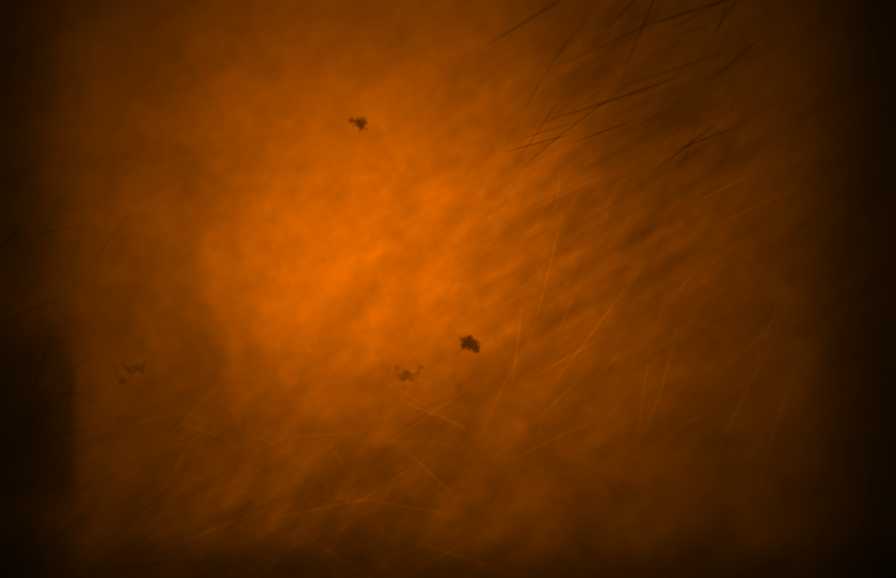
Give the GLSL for this background, as a Shadertoy shader.

```glsl
// A worn, burnt-orange wall: an off-centre glow fading to dark edges.
// An uneven radial falloff is multiplied by layered value noise, stains,
// directional grain and families of randomly placed fine scratches.

float hash(vec2 p) {
    return fract(sin(dot(p, vec2(127.1, 311.7))) * 43758.5453);
}

float valueNoise(vec2 p) {
    vec2 cell = floor(p), f = fract(p);
    f = f * f * (3.0 - 2.0 * f);
    float low = mix(hash(cell), hash(cell + vec2(1, 0)), f.x);
    float high = mix(hash(cell + vec2(0, 1)), hash(cell + vec2(1, 1)), f.x);
    return mix(low, high, f.y);
}

// Layered noise, centred on zero
float fbm(vec2 p) {
    float sum = 0.0, amplitude = 0.5;
    for (int i = 0; i < 5; i++) {
        sum += amplitude * (valueNoise(p) - 0.5);
        p = mat2(0.8, 0.6, -0.6, 0.8) * p * 2.03 + 17.3;
        amplitude *= 0.55;
    }
    return sum;
}

vec2 rotate(vec2 p, float angle) {
    float c = cos(angle), s = sin(angle);
    return vec2(c * p.x + s * p.y, c * p.y - s * p.x);
}

// Soft elliptical mask
float blob(vec2 p, vec2 center, vec2 radius) {
    vec2 d = (p - center) / radius;
    return exp(-dot(d, d));
}

// Glow with a separate reach on each of its four sides
float glow(vec2 uv, vec2 center) {
    vec2 d = uv - center;
    vec2 reach = mix(vec2(0.37, 0.55), vec2(0.44, 0.58), step(0.0, d));
    return exp(-pow(length(d / reach), 1.5));
}

// Random thin tapered strokes scattered around a center
float scratches(vec2 p, vec2 center, vec2 spread, float angle, float fan, int count, float seed) {
    float sum = 0.0;
    for (int i = 0; i < count; i++) {
        vec2 id = vec2(float(i), seed);
        vec2 offset = vec2(hash(id), hash(id + 7.1)) * 2.0 - 1.0;
        float turn = angle + fan * (hash(id + 3.7) * 2.0 - 1.0);
        vec2 q = rotate(p - center - offset * spread, turn);
        float halfLength = mix(0.05, 0.17, hash(id + 5.3));
        q.y += (hash(id + 9.2) - 0.5) * q.x * q.x;
        float taper = 1.0 - smoothstep(0.2, 1.0, abs(q.x) / halfLength);
        float width = mix(0.0012, 0.003, hash(id + 2.9));
        sum += taper * exp(-q.y * q.y / (width * width)) * mix(0.3, 1.0, hash(id + 6.4));
    }
    return min(sum, 1.6);
}

// Ragged dark pit
float pit(vec2 p, vec2 center, float radius, float roughness) {
    float d = length((p - center) * vec2(0.75, 1.0)) / radius;
    return 1.0 - smoothstep(0.2, 1.2, d + roughness * 3.0);
}

void mainImage(out vec4 fragColor, in vec2 fragCoord) {
    vec2 uv = fragCoord / iResolution.xy;
    float aspect = iResolution.x / iResolution.y;
    vec2 scale = vec2(aspect, 1.0);
    vec2 p = uv * scale;

    // Noise at several sizes, plus grain stretched along two directions
    float clouds = fbm(p * 4.0 + 3.0);
    float mottle = fbm(p * 13.0 + 2.0 * clouds);
    float grit = fbm(p * 42.0 + 9.0);
    float grain = fbm(rotate(p, 0.55) * vec2(7.0, 42.0));
    float crossGrain = fbm(rotate(p, 1.05) * vec2(6.0, 36.0) + 31.0);

    // Glow and edge falloff, with slightly ragged contours
    vec2 warped = uv + 0.035 * vec2(clouds, mottle);
    float light = 0.87 * glow(warped, vec2(0.417, 0.56));
    light *= mix(0.55, 1.0, smoothstep(0.0, 0.11, warped.x));
    light *= mix(0.50, 1.0, smoothstep(0.0, 0.13, 1.0 - warped.x));
    light *= mix(0.72, 1.0, smoothstep(0.0, 0.10, warped.y));

    // Peeled boundary on the lower left
    float peelEdge = 0.087 + 0.03 * mottle + 0.02 * clouds;
    float peelBand = smoothstep(0.10, 0.17, uv.y) * (1.0 - smoothstep(0.36, 0.48, uv.y));
    float peeled = 1.0 - smoothstep(peelEdge - 0.012, peelEdge + 0.006, uv.x);
    light *= 1.0 - 0.28 * peelBand * peeled;

    // Stained areas
    float topStain = blob(uv, vec2(0.70, 0.88), vec2(0.11, 0.15));
    float rightStain = blob(uv, vec2(0.70, 0.58), vec2(0.20, 0.26));
    float lowerStain = blob(uv, vec2(0.32, 0.12), vec2(0.22, 0.16));
    float worn = clamp(topStain + rightStain + lowerStain, 0.0, 1.0);
    light *= 1.0 - 0.24 * topStain - 0.07 * rightStain - 0.08 * lowerStain;
    light *= 1.0 + 0.22 * clouds + 0.20 * mottle + 0.13 * grit;
    light *= 1.0 + (0.10 + 0.45 * worn) * (0.7 * grain + 0.5 * crossGrain);

    // Pale scratches below and to the right, dark ones at the top and left
    float pale = scratches(p, vec2(0.32, 0.16) * scale, vec2(0.34, 0.15), 0.1, 1.2, 30, 1.0);
    pale += scratches(p, vec2(0.72, 0.46) * scale, vec2(0.26, 0.22), 0.9, 0.6, 26, 2.0);
    float dark = scratches(p, vec2(0.72, 0.87) * scale, vec2(0.20, 0.13), 0.75, 0.5, 26, 3.0);
    dark += scratches(p, vec2(0.06, 0.32) * scale, vec2(0.13, 0.34), 0.7, 0.8, 20, 4.0);
    light *= 1.0 + 0.13 * pale - 0.24 * dark;

    // Small pits
    float pits = pit(p, vec2(0.406, 0.79) * scale, 0.013, grit);
    pits += pit(p, vec2(0.526, 0.407) * scale, 0.015, grit);
    pits += 0.5 * pit(p, vec2(0.458, 0.352) * scale, 0.018, grit);
    pits += 0.5 * pit(p, vec2(0.143, 0.362) * scale, 0.018, grit);
    light *= 1.0 - 0.5 * min(pits, 1.0);

    vec3 burntOrange = vec3(1.0, 0.455, 0.0);
    fragColor = vec4(burntOrange * clamp(light, 0.0, 1.0), 1.0);
}
```
